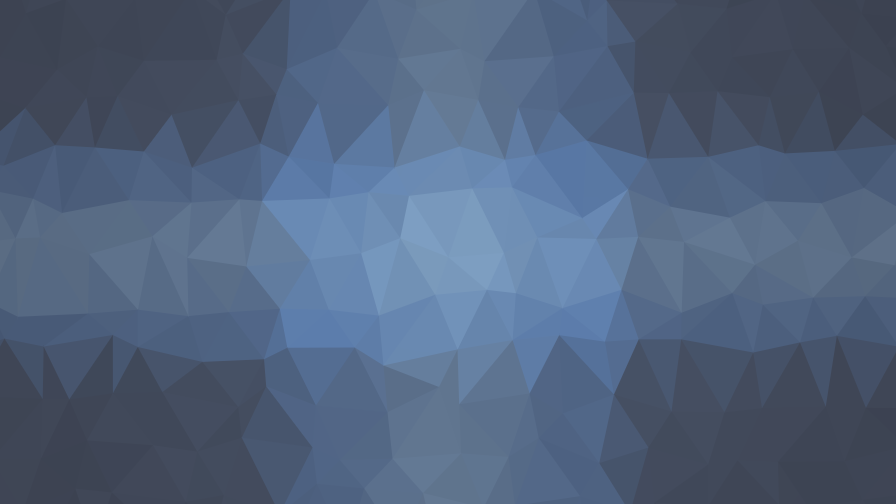
Write a Shadertoy shader that draws this background.

```glsl
// Low-poly backdrop: a soft blue cross of light on slate, brightest where the
// bars meet. A jittered, row-staggered lattice is split into triangles, and
// each one takes a flat colour from the light field at its middle.

const float CELL = 0.098;          // lattice spacing, in canvas heights
const float JITTER = 0.64;         // full vertex wander, in cells
const float FACET_CONTRAST = 0.065;
const vec2 CENTRE = vec2(0.003, 0.003);
const vec2 BAR_INNER = vec2(0.29, 0.185); // vertical, horizontal half widths
const vec2 BAR_OUTER = vec2(0.40, 0.265);
const vec2 CORE_WIDTH = vec2(0.25, 0.165);
const vec3 SLATE_NEAR = vec3(0.272, 0.310, 0.385);
const vec3 SLATE_FAR = vec3(0.240, 0.265, 0.325);
const vec3 BAR_LIGHT = vec3(0.040, 0.083, 0.135);
const vec3 CORE_LIGHT = vec3(0.073, 0.075, 0.050);

vec2 hash22(vec2 p) {
    vec3 q = fract(p.xyx * vec3(0.1031, 0.1030, 0.0973));
    q += dot(q, q.yzx + 33.33);
    return fract((q.xx + q.yz) * q.zy);
}

// Vertex of the staggered lattice, in cell units.
vec2 latticePoint(vec2 id) {
    vec2 stagger = vec2(0.5 * mod(id.y, 2.0), 0.0);
    return id + stagger + JITTER * (hash22(id + 71.0) - 0.5);
}

// Signed distance to the line a-b, positive on its left.
float leftOf(vec2 p, vec2 a, vec2 b) {
    vec2 e = b - a;
    return (e.x * (p.y - a.y) - e.y * (p.x - a.x)) / length(e);
}

// Smooth light: slate, plus two bars with warmer cores that add up.
vec3 lightField(vec2 p) {
    vec2 d = abs(p - CENTRE);
    vec2 bar = 1.0 - smoothstep(BAR_INNER, BAR_OUTER, d);
    vec2 core = 1.0 - smoothstep(vec2(0.0), CORE_WIDTH, d);
    vec3 slate = mix(SLATE_NEAR, SLATE_FAR, smoothstep(0.35, 1.0, length(d)));
    return slate + BAR_LIGHT * (bar.x + bar.y) + CORE_LIGHT * (core.x + core.y);
}

// Adds one counter-clockwise facet, weighted by its pixel coverage.
void addFacet(vec2 p, vec2 a, vec2 b, vec2 c, float pixel, inout vec4 sum) {
    float inside = min(leftOf(p, a, b), min(leftOf(p, b, c), leftOf(p, c, a)));
    float coverage = clamp(0.5 + inside / pixel, 0.0, 1.0);
    if (coverage <= 0.0) return;
    vec2 middle = (a + b + c) / 3.0;
    float shade = 1.0 + FACET_CONTRAST * (hash22(middle * 37.0 + 500.0).x - 0.5);
    sum += coverage * vec4(lightField(middle * CELL) * shade, 1.0);
}

void mainImage(out vec4 fragColor, in vec2 fragCoord) {
    vec2 p = (fragCoord - 0.5 * iResolution.xy) / iResolution.y;
    vec2 q = p / CELL;
    float pixel = 1.0 / (iResolution.y * CELL);
    vec4 sum = vec4(lightField(p), 1.0) * 0.001;

    // Nearby lattice quads, each split along its shorter diagonal.
    for (int j = -1; j <= 1; j++) {
        for (int i = -1; i <= 1; i++) {
            vec2 id = floor(q) + vec2(float(i), float(j));
            vec2 a = latticePoint(id);
            vec2 b = latticePoint(id + vec2(1.0, 0.0));
            vec2 c = latticePoint(id + vec2(1.0, 1.0));
            vec2 d = latticePoint(id + vec2(0.0, 1.0));
            if (distance(a, c) < distance(b, d)) {
                addFacet(q, a, b, c, pixel, sum);
                addFacet(q, a, c, d, pixel, sum);
            } else {
                addFacet(q, a, b, d, pixel, sum);
                addFacet(q, b, c, d, pixel, sum);
            }
        }
    }
    fragColor = vec4(sum.rgb / sum.a, 1.0);
}
```
